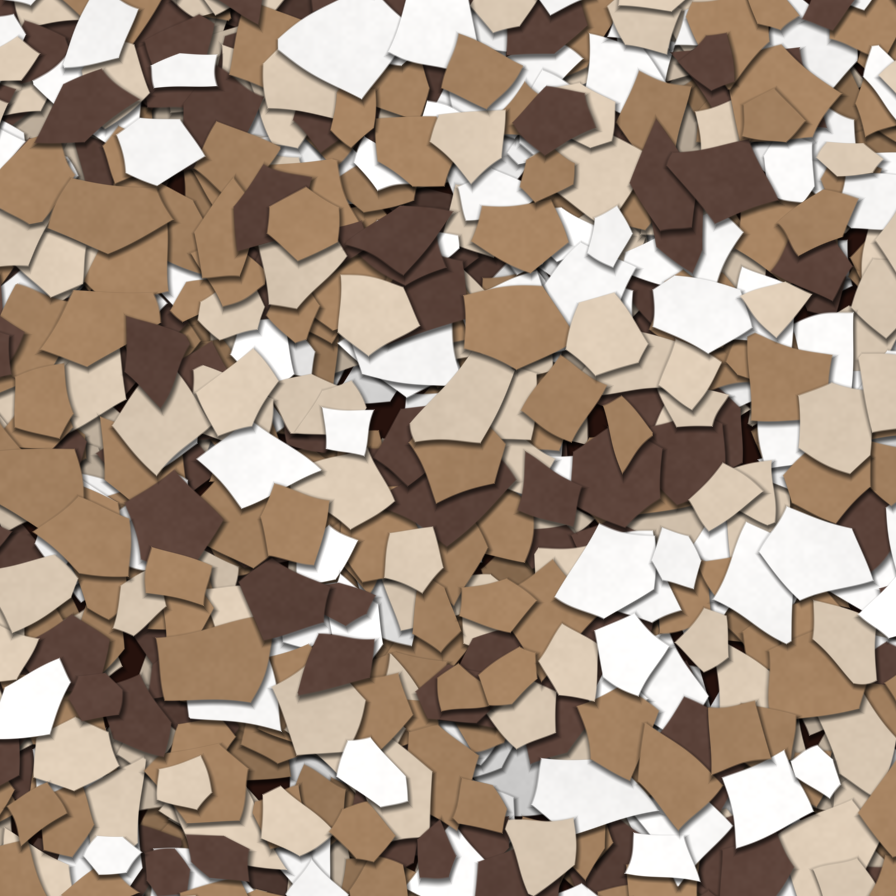
Give the GLSL for this texture, as a WebGL 2 fragment shader.

```glsl
#version 300 es
precision highp float;
// Scattered overlapping flakes in white, cream, tan and dark brown, with thin cast shadows.

uniform vec2 u_resolution;
out vec4 fragColor;

const float TAU = 6.28319;
const int LAYERS = 7;
const float CELL = 0.105;                     // spacing of flakes in a layer
const float JITTER = 0.7;                     // scatter, in cells
const vec2 RADIUS = vec2(0.026, 0.054);       // smallest and largest flake
const float CORNER_LIMIT = 1.55;              // cuts very long corners
const float WARP = 0.07;                      // bend of the flake edges
const float SOFTNESS = 0.0013;                // half width of an edge
const vec2 SHADOW_OFFSET = vec2(0.0012, -0.0032);
const float SHADOW_BLUR = 0.006;
const float SHADOW_STRENGTH = 0.6;
const float DEEP_SHADE = 0.82;                // brightness of the lowest layer
const float GRAIN = 0.018;

const vec3 GAP = vec3(0.15, 0.07, 0.05);
const vec3 WHITE = vec3(0.99, 0.985, 0.98);
const vec3 CREAM = vec3(0.86, 0.79, 0.705);
const vec3 TAN = vec3(0.645, 0.51, 0.38);
const vec3 BROWN = vec3(0.355, 0.26, 0.225);
const vec3 SHARES = vec3(0.20, 0.48, 0.80);   // running shares of white, cream, tan

float hash(vec2 p) {
    return fract(sin(dot(p, vec2(127.1, 311.7))) * 43758.5453);
}

float hash(vec2 seed, float k) {
    return hash(seed + k * vec2(3.17, 7.73));
}

float noise(vec2 p) {
    vec2 i = floor(p), f = fract(p);
    f = f * f * (3.0 - 2.0 * f);
    return mix(mix(hash(i), hash(i + vec2(1, 0)), f.x),
               mix(hash(i + vec2(0, 1)), hash(i + vec2(1, 1)), f.x), f.y);
}

mat2 rotation(float a) {
    float c = cos(a), s = sin(a);
    return mat2(c, s, -s, c);
}

vec3 flakeColor(float pick) {
    if (pick < SHARES.x) return WHITE;
    if (pick < SHARES.y) return CREAM;
    return pick < SHARES.z ? TAN : BROWN;
}

// Stretches a point into flake space and bends it for uneven edges
vec2 flakeSpace(vec2 p, float stretch, float r, float phase) {
    p *= vec2(1.0 / stretch, stretch);
    return p + WARP * r * sin(p.yx * 2.2 / r + phase * vec2(1.0, 1.7));
}

// Distances to an irregular polygon: x for the flake, y for its shadow
vec2 flakeDistance(vec2 p, vec2 shadowP, vec2 seed) {
    float r = mix(RADIUS.x, RADIUS.y, hash(seed, 1.0));
    float stretch = mix(0.76, 1.32, hash(seed, 2.0));
    float phase = TAU * hash(seed, 3.0);
    float sides = 4.0 + floor(2.6 * hash(seed, 4.0));
    mat2 turn = rotation(TAU * hash(seed, 5.0));
    p = flakeSpace(turn * p, stretch, r, phase);
    shadowP = flakeSpace(turn * shadowP, stretch, r, phase);

    vec2 d = vec2(length(p), length(shadowP)) - CORNER_LIMIT * r;
    for (float i = 0.0; i < sides; i++) {
        float a = TAU * (i + 0.5 * hash(seed, 10.0 + i)) / sides;
        float reach = r * mix(0.72, 1.15, hash(seed, 20.0 + i));
        vec2 normal = vec2(cos(a), sin(a));
        d = max(d, vec2(dot(p, normal), dot(shadowP, normal)) - reach);
    }
    return d;
}

void main() {
    vec2 uv = gl_FragCoord.xy / u_resolution.y;
    float edge = max(SOFTNESS, 0.7 / u_resolution.y);
    float grain = noise(uv * 190.0) + noise(uv * 70.0) - 1.0;
    vec3 color = GAP;

    // Paint from the lowest layer up; each layer has its own turned grid
    for (int layer = 0; layer < LAYERS; layer++) {
        float level = float(layer);
        mat2 turn = rotation(level * 2.1 + 0.4);
        vec2 p = turn * uv + level * vec2(0.373, 0.619);
        vec2 offset = turn * SHADOW_OFFSET;
        vec2 home = floor(p / CELL);
        float shade = mix(DEEP_SHADE, 1.0, smoothstep(0.0, 4.0, level));

        for (int y = -1; y <= 1; y++)
        for (int x = -1; x <= 1; x++) {
            vec2 cell = home + vec2(x, y);
            vec2 seed = cell + level * vec2(17.3, 31.9);
            vec2 scatter = vec2(hash(seed, 6.0), hash(seed, 7.0)) - 0.5;
            vec2 q = p - CELL * (cell + 0.5 + JITTER * scatter);
            if (dot(q, q) > 1.4 * CELL * CELL) continue;

            vec2 d = flakeDistance(q, q - offset, seed);
            float shadow = 1.0 - smoothstep(-0.002, SHADOW_BLUR, d.y);
            color *= 1.0 - SHADOW_STRENGTH * shadow;

            // Slight tone change between flakes and a gentle tilt across each one
            float tone = 1.0 + 0.07 * (hash(seed, 8.0) - 0.5);
            float tilt = dot(q, vec2(hash(seed, 9.0), hash(seed, 30.0)) - 0.5);
            vec3 face = flakeColor(hash(seed, 31.0)) * shade * (tone + 0.6 * tilt);
            face += GRAIN * grain;
            color = mix(color, face, 1.0 - smoothstep(-edge, edge, d.x));
        }
    }
    fragColor = vec4(clamp(color, 0.0, 1.0), 1.0);
}
```
